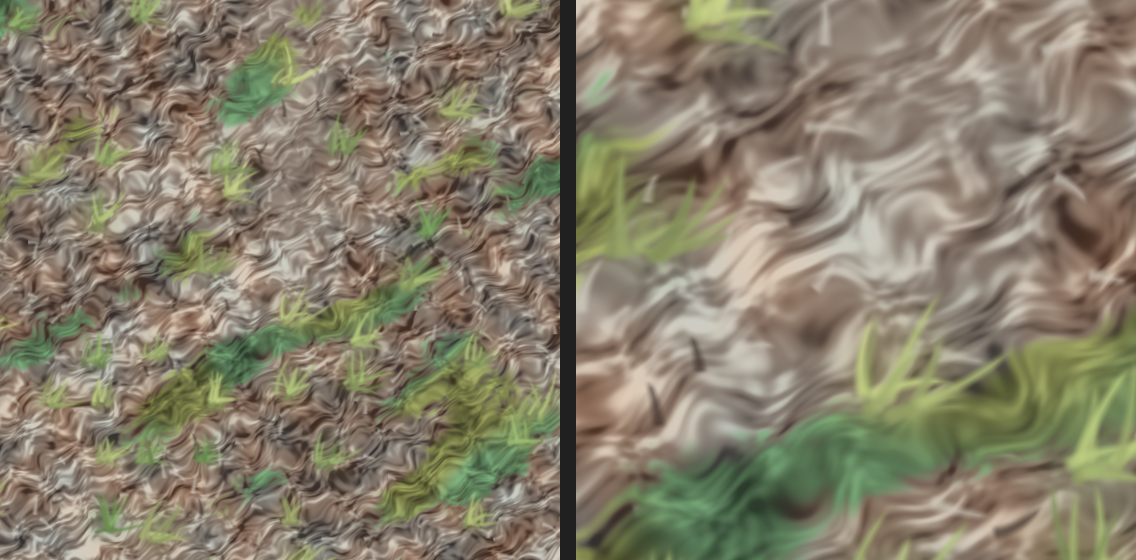
Left: the whole. Right: its middle third, enlarged.
Reproduce this texture procedurally as a Shadertoy shader.

```glsl
const vec3 DARK_SOIL = vec3(0.23, 0.18, 0.16);
const vec3 MID_SOIL = vec3(0.51, 0.45, 0.405);
const vec3 PALE_STRAW = vec3(0.82, 0.80, 0.75);
const vec3 RUST = vec3(0.07, -0.01, -0.05);
const vec3 OLIVE_MOSS = vec3(0.44, 0.47, 0.24);
const vec3 COOL_MOSS = vec3(0.30, 0.46, 0.31);
const vec3 LIME_BLADE = vec3(0.67, 0.71, 0.45);
const vec3 GREEN_BLADE = vec3(0.42, 0.57, 0.33);
const float SLOPE_ANGLE = 0.56;
const float TUFT_GRID = 9.0;
const float TUFT_SHARE = 0.50;
const float STRAW_GRID = 26.0;
const float STRAW_SHARE = 0.45;
const float MOSS_LEVEL = 0.25;
const float LITTER_CONTRAST = 0.92;
const int BLADES = 9;

vec2 hash2(vec2 p) {
    vec3 h = fract(vec3(p.xyx) * vec3(0.1031, 0.1030, 0.0973));
    h += dot(h, h.yzx + 33.33);
    return fract((h.xx + h.yz) * h.zy);
}

vec2 direction(float angle) { return vec2(cos(angle), sin(angle)); }

vec2 latticeGradient(vec2 cell) { return direction(6.2832 * hash2(cell + 71.0).x); }

float gradientNoise(vec2 p) {
    vec2 i = floor(p), f = fract(p);
    vec2 u = f * f * f * (f * (f * 6.0 - 15.0) + 10.0);
    vec2 e = vec2(1.0, 0.0);
    float low = mix(dot(latticeGradient(i), f), dot(latticeGradient(i + e), f - e), u.x);
    float high = mix(dot(latticeGradient(i + e.yx), f - e.yx),
                     dot(latticeGradient(i + 1.0), f - 1.0), u.x);
    return mix(low, high, u.y);
}

// Coordinates along and across the slope
vec2 slopeFrame(vec2 p) {
    vec2 d = direction(SLOPE_ANGLE);
    return vec2(dot(p, d), dot(p, vec2(-d.y, d.x)));
}

// Coverage of a tapered, bent stroke that starts at the origin
float stroke(vec2 p, float angle, float len, float bend, float width, float soft) {
    vec2 d = direction(angle);
    float along = dot(p, d) / len;
    float across = dot(p, vec2(-d.y, d.x)) - bend * len * along * along;
    float taper = width * (1.0 - 0.7 * clamp(along, 0.0, 1.0));
    float ends = smoothstep(-0.08, 0.08, along) * smoothstep(1.05, 0.8, along);
    return ends * smoothstep(taper + soft, taper - soft, abs(across));
}

// Fine litter: bent streaks at three sizes
float litter(vec2 p) {
    vec2 warp = vec2(gradientNoise(p * 21.0), gradientNoise(p * 21.0 + 40.0));
    vec2 q = slopeFrame(p + 0.026 * warp);
    return 0.45 * gradientNoise(q * vec2(15.0, 36.0))
         + 0.62 * gradientNoise(q * vec2(36.0, 82.0) + 9.0)
         + 0.34 * gradientNoise(q * vec2(75.0, 150.0) + 23.0);
}

vec3 addStraw(vec3 color, vec2 p, float pixel) {
    vec2 g = p * STRAW_GRID, cell = floor(g);
    for (int k = 0; k < 9; k++) {
        vec2 id = cell + vec2(k % 3 - 1, k / 3 - 1);
        vec2 place = hash2(id), kind = hash2(id + 130.0), shape = hash2(id + 270.0);
        float angle = SLOPE_ANGLE + 2.4 * (shape.x - 0.5);
        float cover = stroke(g - id - place, angle, 0.4 + 0.55 * shape.y,
                             0.8 * (kind.y - 0.5), 0.09, 0.06 + pixel * STRAW_GRID);
        vec3 tint = mix(PALE_STRAW, DARK_SOIL, step(0.72, kind.y));
        color = mix(color, tint, 0.65 * cover * step(kind.x, STRAW_SHARE));
    }
    return color;
}

// Grass tufts: fans of bent blades over a soft green base
vec3 addTufts(vec3 color, vec2 p, float pixel) {
    vec2 g = p * TUFT_GRID, cell = floor(g);
    for (int k = 0; k < 9; k++) {
        vec2 id = cell + vec2(k % 3 - 1, k / 3 - 1);
        vec2 kind = hash2(id + 410.0);
        if (kind.x > TUFT_SHARE) continue;
        vec2 local = g - id - 0.15 - 0.7 * hash2(id + 530.0);
        float size = 0.5 + 0.4 * hash2(id + 610.0).x;
        vec3 green = mix(LIME_BLADE, GREEN_BLADE, kind.y * kind.y);
        vec2 base = (local - vec2(0.08, 0.2) * size) / size;
        color = mix(color, green * 0.82, 0.42 * exp(-7.0 * dot(base, base)));
        for (int b = 0; b < BLADES; b++) {
            vec2 r = hash2(id * 13.0 + float(b) * 7.0 + 700.0);
            vec2 s = hash2(id * 17.0 + float(b) * 5.0 + 900.0);
            vec2 root = (s - 0.5) * vec2(0.45, 0.2) * size;
            float cover = stroke(local - root, 0.95 + 1.9 * (r.x - 0.5), size * (0.45 + 0.5 * r.y),
                                 0.7 * (s.x - 0.65), 0.034, 0.022 + pixel * TUFT_GRID);
            vec3 tint = green * (0.78 + 0.45 * s.y);
            color = mix(color, tint, 0.8 * cover);
        }
    }
    return color;
}

void mainImage(out vec4 fragColor, in vec2 fragCoord) {
    vec2 p = fragCoord / iResolution.y;
    float pixel = 1.0 / iResolution.y;
    vec2 slope = slopeFrame(p);
    float detail = litter(p);

    // Broad bands and the worn pale track
    float bands = gradientNoise(slope * vec2(2.5, 8.0) + 3.0)
                + 0.5 * gradientNoise(slope * vec2(7.0, 19.0) + 11.0);
    float trackOffset = (p.x - 0.55 - 0.12 * gradientNoise(p * 3.0)) / 0.065;
    float track = exp(-trackOffset * trackOffset) * smoothstep(0.35, 0.65, p.y);
    float calm = 1.0 - 0.4 * track;
    float tone = 0.49 + 0.30 * bands + 0.12 * track + LITTER_CONTRAST * calm * detail;
    tone = clamp(tone, 0.0, 1.0);

    // Soil and litter
    vec3 color = mix(DARK_SOIL, MID_SOIL, smoothstep(0.0, 0.5, tone));
    color = mix(color, PALE_STRAW, smoothstep(0.42, 1.0, tone));
    color += RUST * (0.1 + 1.3 * gradientNoise(p * 13.0 + 5.0)) * (1.0 - track);
    color = addStraw(color, p, pixel);

    // Moss strips, denser down the slope
    float strips = gradientNoise(slope * vec2(3.0, 8.5) + 31.0) + 0.22 * detail
                 + 0.16 * gradientNoise(p * 16.0) + 0.12 * (0.5 - p.y);
    float moss = smoothstep(MOSS_LEVEL - 0.07, MOSS_LEVEL + 0.10, strips);
    float hue = smoothstep(-0.15, 0.15, gradientNoise(p * 4.5 + 17.0));
    vec3 mossColor = mix(OLIVE_MOSS, COOL_MOSS, hue) * (0.55 + 0.9 * tone);
    color = mix(color, mossColor, 0.85 * moss);

    color = addTufts(color, p, pixel);
    fragColor = vec4(clamp(color, 0.0, 1.0), 1.0);
}
```
